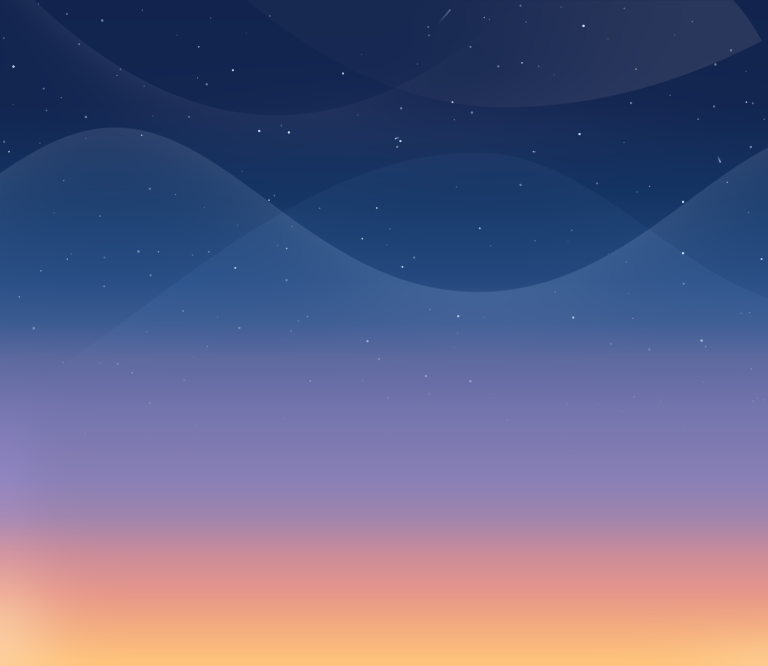
Reproduce this background procedurally as a Shadertoy shader.

```glsl
// Twilight sky: a vertical gradient from navy through violet to orange,
// overlaid with translucent wave sheets that glow below their edges,
// and stars scattered over a jittered cell grid with a few short trails.

vec2 hash2(vec2 cell) {
    vec3 q = fract(cell.xyx * vec3(0.1031, 0.1030, 0.0973));
    q += dot(q, q.yzx + 33.33);
    return fract((q.xx + q.yz) * q.zy);
}

// Blend linearly towards the next gradient colour between heights a and b.
vec3 blendTo(vec3 current, vec3 next, float a, float b, float y) {
    return mix(current, next, clamp((y - a) / (b - a), 0.0, 1.0));
}

vec3 skyGradient(float y) {
    vec3 c = vec3(0.070, 0.142, 0.305);
    c = blendTo(c, vec3(0.068, 0.148, 0.315), 0.00, 0.16, y);
    c = blendTo(c, vec3(0.080, 0.208, 0.395), 0.16, 0.30, y);
    c = blendTo(c, vec3(0.135, 0.275, 0.485), 0.30, 0.42, y);
    c = blendTo(c, vec3(0.210, 0.330, 0.540), 0.42, 0.48, y);
    c = blendTo(c, vec3(0.360, 0.405, 0.615), 0.48, 0.54, y);
    c = blendTo(c, vec3(0.450, 0.455, 0.675), 0.54, 0.61, y);
    c = blendTo(c, vec3(0.535, 0.500, 0.710), 0.61, 0.72, y);
    c = blendTo(c, vec3(0.620, 0.520, 0.680), 0.72, 0.775, y);
    c = blendTo(c, vec3(0.790, 0.545, 0.605), 0.775, 0.83, y);
    c = blendTo(c, vec3(0.900, 0.590, 0.540), 0.83, 0.89, y);
    c = blendTo(c, vec3(0.950, 0.670, 0.500), 0.89, 0.94, y);
    return blendTo(c, vec3(0.995, 0.760, 0.485), 0.94, 0.99, y);
}

// Wave edges, as depth below the top of the canvas.
float mainWave(float x) {
    float phase = 3.14159 * (x - 0.173) / 0.547;
    return 0.315 - 0.1235 * cos(phase) + 0.018 * sin(phase) * sin(phase);
}

float backWave(float x) {
    float d = x - 0.72;
    vec2 shape = d < 0.0 ? vec2(0.497, 1.054) : vec2(0.233, 0.52);
    return 0.229 + shape.x * 0.5 * (1.0 - cos(3.14159 * d / shape.y));
}

float rightBowl(float x) {
    float d = x - 0.7605;
    return 0.161 - (d < 0.0 ? 1.062 : 0.664) * d * d;
}

// Light below an edge: a sharp rim that fades with depth.
float sheet(float depth, float fade, float pixel) {
    return smoothstep(-pixel, pixel, depth) * exp(-max(depth, 0.0) / fade);
}

float stars(vec2 p, float density, float share, float pixel) {
    vec2 cell = floor(p * density);
    vec2 place = (cell + 0.1 + 0.8 * hash2(cell + 7.0)) / density;
    vec2 kind = hash2(cell + 51.0);
    float radius = mix(0.0010, 0.0019, kind.y * kind.y);
    float disc = 1.0 - smoothstep(radius - 0.6 * pixel, radius + 0.6 * pixel, length(p - place));
    return disc * step(kind.x, share) * mix(0.25, 0.95, kind.y);
}

float trail(vec2 p, vec2 a, vec2 b, float pixel) {
    float t = clamp(dot(p - a, b - a) / dot(b - a, b - a), 0.0, 1.0);
    float d = length(p - mix(a, b, t));
    return (1.0 - smoothstep(0.0, 0.0008 + pixel, d)) * t;
}

void mainImage(out vec4 fragColor, in vec2 fragCoord) {
    vec2 uv = fragCoord / iResolution.xy;
    vec2 p = vec2(uv.x * 1.157, 1.0 - uv.y);   // origin at the top left
    float pixel = 1.0 / iResolution.y;
    vec3 color = skyGradient(p.y);

    // Upper bowls: one lit below its edge, one lit inside towards the right.
    float bowlDepth = p.y - 0.173 + 1.295 * (p.x - 0.417) * (p.x - 0.417);
    float bowlSide = mix(0.55, 1.0, exp(-pow((p.x - 0.19) / 0.15, 2.0)));
    bowlSide *= 1.0 - smoothstep(0.5, 0.8, p.x);
    color += vec3(0.062, 0.050, 0.048) * bowlSide * sheet(bowlDepth, 0.045, pixel);

    float inside = smoothstep(-pixel, pixel, rightBowl(p.x) - p.y);
    float e = max(p.x - 1.104, 0.0);
    inside *= smoothstep(-pixel, pixel, p.y - e - 9.23 * e * e);
    color += vec3(0.095, 0.072, 0.055) * inside * mix(0.2, 1.0, smoothstep(0.55, 1.08, p.x));
    vec2 haze = (p - vec2(0.66, 0.19)) / vec2(0.30, 0.06);
    color += vec3(0.035, 0.022, 0.025) * exp(-dot(haze, haze));

    // Large wave sheets, dissolving into the violet band.
    float dissolve = 1.0 - smoothstep(0.42, 0.60, p.y);
    float mainDepth = p.y - mainWave(p.x);
    color += vec3(0.075, 0.060, 0.048) * dissolve * sheet(mainDepth, 0.09, pixel);
    color += vec3(0.016, 0.026, 0.032) * dissolve * smoothstep(-pixel, pixel, mainDepth);
    color += vec3(0.022, 0.027, 0.030) * dissolve * sheet(p.y - backWave(p.x), 0.20, pixel);

    // Soft light in the lower corners and on the left side.
    vec2 corner = (p - vec2(-0.01, 0.96)) / vec2(0.09, 0.10);
    color = mix(color, vec3(0.99, 0.86, 0.72), 0.55 * exp(-dot(corner, corner)));
    corner = (p - vec2(1.17, 1.0)) / vec2(0.12, 0.05);
    color = mix(color, vec3(0.99, 0.83, 0.65), 0.4 * exp(-dot(corner, corner)));
    corner = (p - vec2(0.0, 0.72)) / vec2(0.06, 0.12);
    color += vec3(0.03, 0.02, 0.04) * exp(-dot(corner, corner));

    // Stars in two sizes of cell, then short trails.
    float light = stars(p, 12.0, 0.62, pixel) + 0.45 * stars(p + 3.7, 19.0, 0.45, pixel);
    light *= 1.0 - 0.9 * smoothstep(0.42, 0.66, p.y);
    light *= 1.0 - smoothstep(0.64, 0.70, p.y);
    light += 0.35 * trail(p, vec2(0.660, 0.036), vec2(0.678, 0.015), pixel);
    light += 0.70 * trail(p, vec2(1.081, 0.234), vec2(1.085, 0.243), pixel);
    light += 0.70 * trail(p, vec2(0.602, 0.206), vec2(0.596, 0.208), pixel);
    color = mix(color, vec3(0.84, 0.92, 1.0), clamp(light, 0.0, 1.0));

    fragColor = vec4(color, 1.0);
}
```
